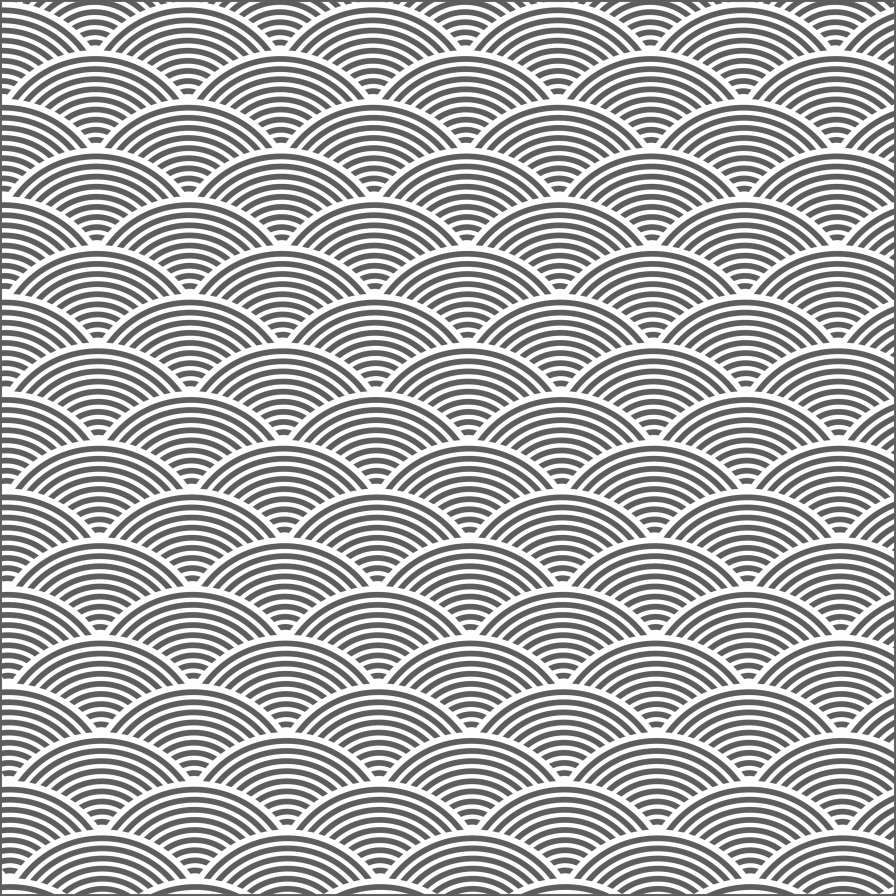
This pattern is drawn by a Shadertoy shader. Its source:

```glsl
const vec3 PAPER = vec3(0.995);
const vec3 INK = vec3(0.365);

const vec2 SPACING = vec2(0.2066, 0.05436);  // scale pitch across, row pitch up
const vec2 ANCHOR = vec2(0.5234, 0.4957);    // centre of one scale
const float LEAN = 0.009;                    // sideways drift per unit of height
const float SCALE_RADIUS = 0.1222;
const float OUTER_RING = 0.1123;             // midline radius of the largest ring
const float RING_PITCH = 0.01128;
const float RING_WIDTH = 0.0064;
const float LAST_RING = 8.0;
const float FRAME_WIDTH = 0.0022;

// Smoothed coverage of the inside of a signed distance
float coverage(float dist, float pixel) {
    return 1.0 - smoothstep(-0.7 * pixel, 0.7 * pixel, dist);
}

// Distance to the nearest of several concentric rings
float ringDistance(float radius, float outer, float pitch, float width) {
    float index = clamp(round((outer - radius) / pitch), 0.0, LAST_RING);
    return abs(radius - outer + index * pitch) - 0.5 * width;
}

// Offset from the nearest scale centre in one row; odd rows shift by half
vec2 scaleOffset(vec2 p, float row, vec2 spacing) {
    float x = p.x / spacing.x - 0.5 * mod(row, 2.0);
    return vec2((x - round(x)) * spacing.x, p.y - row * spacing.y);
}

// Overlapping scales, painted from the back row to the front row
float scaleInk(vec2 p, float pixel) {
    float ink = 0.0;
    float nearestRow = floor(p.y / SPACING.y);
    for (int i = 0; i < 3; i++) {
        float radius = length(scaleOffset(p, nearestRow - float(i), SPACING));
        float rings = ringDistance(radius, OUTER_RING, RING_PITCH, RING_WIDTH);
        float body = coverage(radius - SCALE_RADIUS, pixel);
        ink = mix(ink, coverage(rings, pixel), body);
    }
    return ink;
}

// Thin line along the canvas edge
float frameInk(vec2 uv, vec2 extent, float width, float pixel) {
    vec2 edge = min(uv, extent - uv);
    return coverage(min(edge.x, edge.y) - width, pixel);
}

void mainImage(out vec4 fragColor, in vec2 fragCoord) {
    float pixel = 1.0 / iResolution.y;
    vec2 uv = fragCoord * pixel;
    vec2 extent = iResolution.xy * pixel;

    vec2 p = uv - ANCHOR;
    p.x += LEAN * p.y;

    float ink = max(scaleInk(p, pixel), frameInk(uv, extent, FRAME_WIDTH, pixel));
    fragColor = vec4(mix(PAPER, INK, ink), 1.0);
}
```
